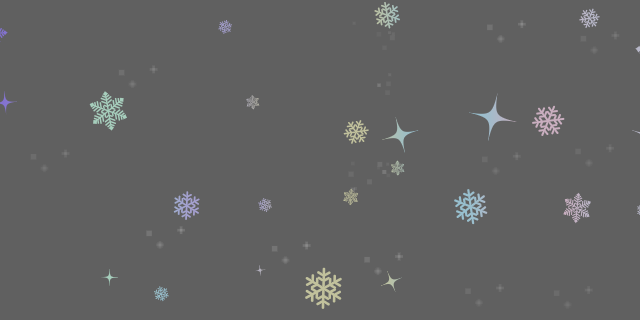
Give the GLSL for this pattern, as a WebGL 1 fragment shader.

```glsl
precision highp float;
// Pastel snowflakes and four-point sparkles scattered on flat grey, with faint
// square specks behind. Each grid cell holds one jittered shape, drawn from
// folded distance functions and tinted by a palette that runs across the canvas.

uniform vec2 u_resolution;

// Lengths are in canvas heights.
const vec3 GREY = vec3(0.378);
const vec3 VIOLET = vec3(0.51, 0.44, 0.83);
const vec3 MINT = vec3(0.66, 0.82, 0.75);
const vec3 LAVENDER = vec3(0.65, 0.63, 0.82);
const vec3 STRAW = vec3(0.77, 0.77, 0.62);
const vec3 AQUA = vec3(0.60, 0.76, 0.82);
const vec3 PINK = vec3(0.80, 0.69, 0.76);
const vec3 SILVER = vec3(0.73, 0.73, 0.80);

const float SHAPE_CELL = 0.25;
const vec2 SHAPE_SHIFT = vec2(0.09, 0.0);
const float FLAKE_SHARE = 0.62;
const float SPARKLE_SHARE = 0.17;
const vec2 FLAKE_RADIUS = vec2(0.022, 0.088);
const vec2 SPARKLE_RADIUS = vec2(0.016, 0.092);
const float SPARKLE_TAPER = 0.055;

const float SPECK_CELL = 0.3333;
const float TRIO_SHARE = 0.66;
const float CLUSTER_SHARE = 0.18;
const int CLUSTER_GRAINS = 10;
const float SECTOR = 1.0471976; // sixth of a turn

vec4 hash4(vec2 p) {
  vec4 q = fract(p.xyxy * vec4(0.1031, 0.1030, 0.0973, 0.1099));
  q += dot(q, q.wzxy + 33.33);
  return fract((q.xxyz + q.yzzw) * q.zywx);
}

mat2 rotation(float a) {
  return mat2(cos(a), -sin(a), sin(a), cos(a));
}

// Antialiased coverage of a signed distance.
float coverage(float d) {
  return clamp(0.5 - d * u_resolution.y, 0.0, 1.0);
}

float segment(vec2 p, vec2 a, vec2 b) {
  vec2 ab = b - a;
  return length(p - a - ab * clamp(dot(p - a, ab) / dot(ab, ab), 0.0, 1.0));
}

// Side twig leaving the arm at a sixth of a turn.
float twig(vec2 p, float start, float size) {
  return segment(p, vec2(start, 0.0), vec2(start + 0.5 * size, 0.87 * size));
}

// Unit snowflake: one half sector, mirrored and repeated six times.
float snowflake(vec2 p, bool ornate) {
  float a = mod(atan(p.y, p.x) + 0.5 * SECTOR, SECTOR) - 0.5 * SECTOR;
  p = length(p) * vec2(cos(a), abs(sin(a)));
  float arm = segment(p, vec2(0.0), vec2(0.93, 0.0));
  if (ornate) {
    float d = min(min(arm, twig(p, 0.22, 0.16)), twig(p, 0.38, 0.27));
    d = min(min(d, twig(p, 0.54, 0.27)), twig(p, 0.69, 0.17)) - 0.037;
    float tip = (abs(p.x - 0.87) + p.y - 0.13) * 0.707;
    return min(d, tip);
  }
  return min(arm, min(twig(p, 0.36, 0.27), twig(p, 0.61, 0.30))) - 0.062;
}

// Unit four-point star bounded by hyperbolas.
float sparkle(vec2 p) {
  p = abs(p);
  vec2 q = p + SPARKLE_TAPER;
  float edge = q.x * q.y - SPARKLE_TAPER * (1.0 + SPARKLE_TAPER);
  return max(edge / length(q), max(p.x, p.y) - 1.0);
}

// Colour along the canvas, t from 0 at the left to 1 at the right.
vec3 palette(float t) {
  vec3 c = mix(VIOLET, LAVENDER, smoothstep(0.0, 0.09, t));
  c = mix(c, MINT, smoothstep(0.09, 0.12, t));
  c = mix(c, AQUA, smoothstep(0.19, 0.23, t));
  c = mix(c, LAVENDER, smoothstep(0.25, 0.32, t));
  c = mix(c, STRAW, smoothstep(0.37, 0.46, t));
  c = mix(c, AQUA, smoothstep(0.57, 0.66, t));
  c = mix(c, PINK, smoothstep(0.74, 0.82, t));
  return mix(c, SILVER, smoothstep(0.86, 0.93, t));
}

float box(vec2 p, vec2 halfSize) {
  vec2 d = abs(p) - halfSize;
  return coverage(max(d.x, d.y));
}

float plusGlow(vec2 p) {
  float arms = max(box(p, vec2(0.012, 0.004)), box(p, vec2(0.004, 0.012)));
  return 0.09 * arms + 0.10 * box(p, vec2(0.004));
}

// Faint light: a trio of specks or a loose cluster of grains per cell.
float specks(vec2 p) {
  vec2 id = floor(p / SPECK_CELL);
  vec2 q = p - (id + 0.5) * SPECK_CELL;
  vec4 h = hash4(id + 71.3);
  float light = 0.0;
  if (h.x < TRIO_SHARE) {
    q -= (h.yz - 0.5) * vec2(0.19, 0.24) - vec2(0.05, 0.0);
    vec2 soft = q - vec2(0.034, -0.036);
    light = 0.09 * box(q, vec2(0.0085)) + 0.04 * box(soft, vec2(0.0085));
    light += 0.55 * plusGlow(soft) + plusGlow(q - vec2(0.1, 0.01));
    light *= mix(0.45, 1.0, h.w);
  } else if (h.x < TRIO_SHARE + CLUSTER_SHARE) {
    for (int i = 0; i < CLUSTER_GRAINS; i++) {
      vec4 g = hash4(id + 13.7 * float(i + 1));
      vec2 spot = (g.xy - 0.5) * vec2(0.14, 0.25);
      light += mix(0.02, 0.1, g.z * g.z) * box(q - spot, vec2(mix(0.004, 0.008, g.w)));
    }
  }
  return light;
}

void main() {
  vec2 p = gl_FragCoord.xy / u_resolution.y;
  vec3 color = GREY + specks(p);

  // One shape per cell, jittered only as far as it still fits inside.
  vec2 grid = p + SHAPE_SHIFT;
  vec2 id = floor(grid / SHAPE_CELL);
  vec4 h = hash4(id + 5.2);
  vec4 k = hash4(id + 38.6);
  bool isFlake = h.x < FLAKE_SHARE;
  float radius = isFlake ? mix(FLAKE_RADIUS.x, FLAKE_RADIUS.y, pow(h.y, 1.6))
                         : mix(SPARKLE_RADIUS.x, SPARKLE_RADIUS.y, h.y * h.y);
  vec2 q = grid - (id + 0.5) * SHAPE_CELL - (h.zw * 2.0 - 1.0) * (0.5 * SHAPE_CELL - radius);

  if (h.x < FLAKE_SHARE + SPARKLE_SHARE) {
    q = rotation(isFlake ? k.x * SECTOR : (k.x - 0.5) * 0.8) * q / radius;
    float d = isFlake ? snowflake(q, k.y < 0.45) : sparkle(q);
    float across = gl_FragCoord.x / u_resolution.x + (k.z - 0.5) * 0.05;
    color = mix(color, palette(across), 0.97 * coverage(d * radius));
  }
  gl_FragColor = vec4(color, 1.0);
}
```
